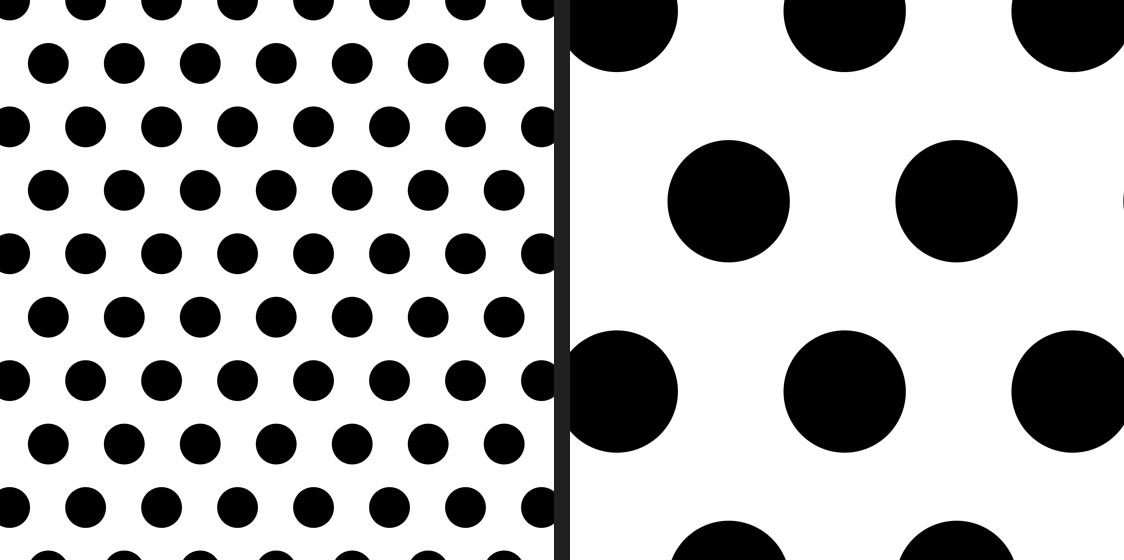
Left: the whole. Right: its middle third, enlarged.
A Shadertoy shader for this pattern:

```glsl
const vec3 PAPER = vec3(1.0);
const vec3 INK = vec3(0.0);

// Lengths are fractions of the canvas height
const vec2 DOT_SPACING = vec2(0.13567, 0.11328);
const float DOT_RADIUS = 0.0364;
const float FIRST_DOT_X = 0.0172;
const float ROW_STAGGER = 0.509;

// Signed distance to the nearest dot in rows of alternating offset
float staggeredDots(vec2 p, vec2 spacing, float stagger, float radius) {
    float row = floor(p.y / spacing.y + 0.5);
    vec2 cell = p / spacing;
    cell.x -= stagger * mod(row, 2.0);
    vec2 fromCentre = (fract(cell + 0.5) - 0.5) * spacing;
    return length(fromCentre) - radius;
}

// Antialiased coverage of a shape from its signed distance
float coverage(float dist, float pixelSize) {
    return 1.0 - smoothstep(-0.75 * pixelSize, 0.75 * pixelSize, dist);
}

void mainImage(out vec4 fragColor, in vec2 fragCoord) {
    float pixelSize = 1.0 / iResolution.y;
    vec2 p = fragCoord * pixelSize;

    // Rows are counted down from the top edge
    vec2 fromFirstDot = vec2(p.x - FIRST_DOT_X, 1.0 - p.y);
    float dist = staggeredDots(fromFirstDot, DOT_SPACING, ROW_STAGGER, DOT_RADIUS);

    fragColor = vec4(mix(PAPER, INK, coverage(dist, pixelSize)), 1.0);
}
```
